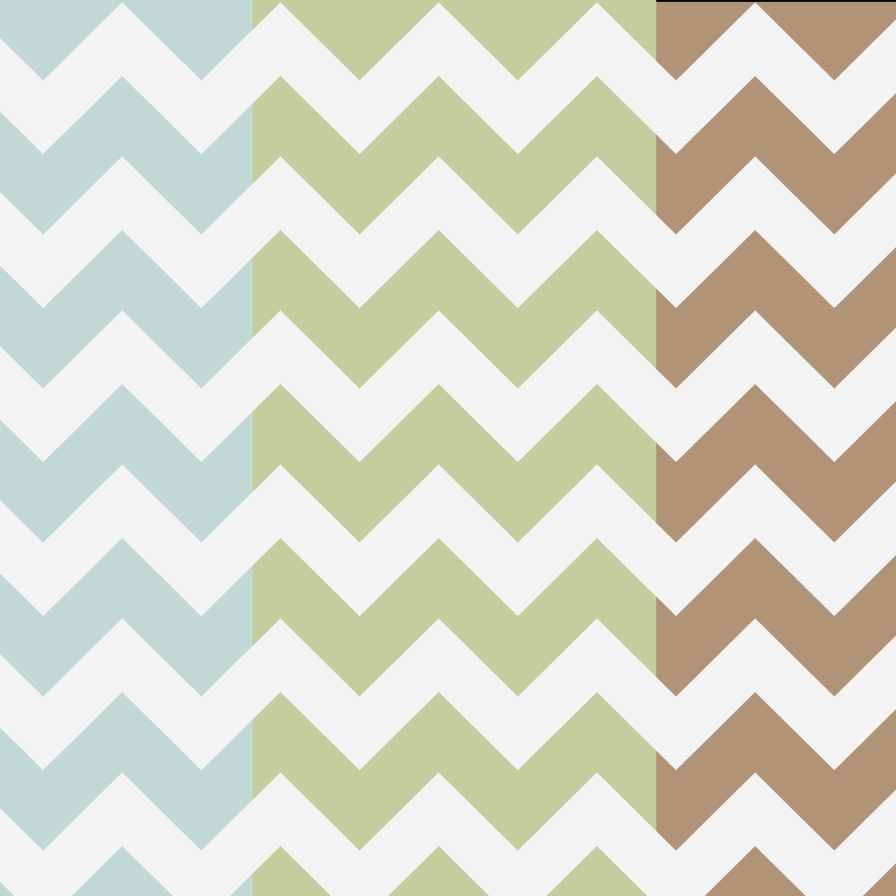
Write a WebGL 1 fragment shader that draws this pattern.

```glsl
precision highp float;
// Off-white chevron stripes across three flat panels: pale blue, sage green and tan.

uniform vec2 u_resolution;

#define PERIOD vec2(0.1766, 0.1719)   // zigzag width, stripe spacing
#define PEAK vec2(0.4896, 0.0026)     // a stripe peak, measured from top left
#define ZIGZAG_HEIGHT 0.0872
#define STRIPE_SHARE 0.478            // off-white part of each spacing
#define PANEL_EDGES vec2(0.2819, 0.7324)
#define TOP_LINE 0.0021               // dark hairline above the tan panel
#define OFF_WHITE vec3(0.953, 0.953, 0.953)
#define BLUE vec3(0.760, 0.847, 0.835)
#define GREEN vec3(0.765, 0.804, 0.615)
#define TAN vec3(0.694, 0.580, 0.467)
#define LINE_COLOR vec3(0.02)

// Antialiased inside mask of a signed distance
float fill(float dist, float pixel) {
  return clamp(0.5 - dist / pixel, 0.0, 1.0);
}

// Signed distance to the repeated zigzag stripes
float chevronDistance(vec2 p) {
  vec2 q = p - PEAK;
  float zigzag = 2.0 * abs(fract(q.x / PERIOD.x + 0.5) - 0.5);
  float phase = (q.y - ZIGZAG_HEIGHT * zigzag) / PERIOD.y;
  float fromCenter = abs(fract(phase - 0.5 * STRIPE_SHARE + 0.5) - 0.5);
  float slope = 2.0 * ZIGZAG_HEIGHT / PERIOD.x;
  return (fromCenter - 0.5 * STRIPE_SHARE) * PERIOD.y / sqrt(1.0 + slope * slope);
}

void main() {
  vec2 p = gl_FragCoord.xy / u_resolution;
  p.y = 1.0 - p.y;
  float pixel = 1.0 / min(u_resolution.x, u_resolution.y);

  // Panels
  float tanPanel = fill(PANEL_EDGES.y - p.x, pixel);
  vec3 color = mix(BLUE, GREEN, fill(PANEL_EDGES.x - p.x, pixel));
  color = mix(color, TAN, tanPanel);

  // Stripes
  color = mix(color, OFF_WHITE, fill(chevronDistance(p), pixel));

  // Hairline along the top
  color = mix(color, LINE_COLOR, tanPanel * fill(p.y - TOP_LINE, pixel));

  gl_FragColor = vec4(color, 1.0);
}
```
